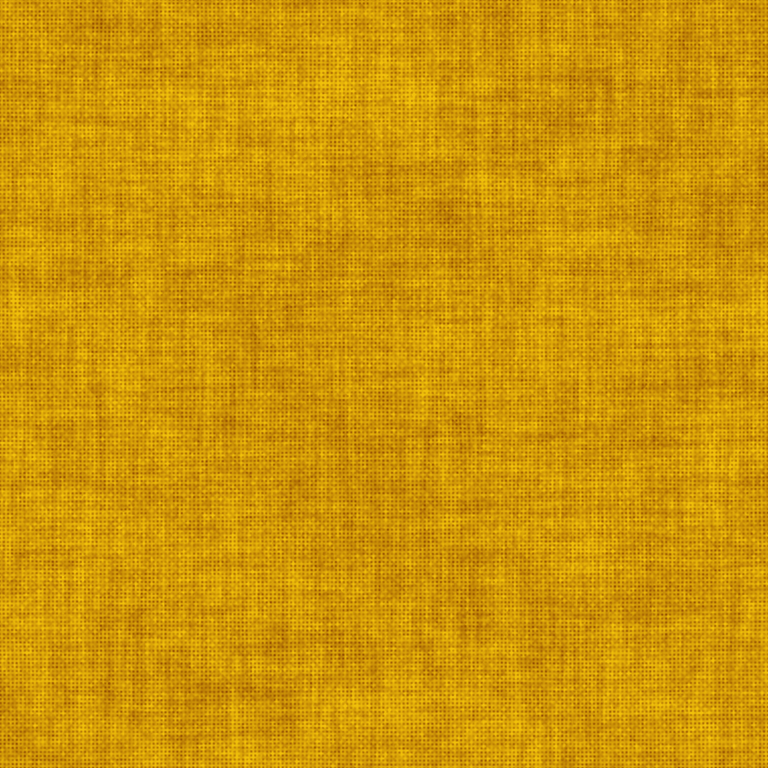
A WebGL 2 fragment shader for this texture:

```glsl
#version 300 es
precision highp float;
// Plain-woven ochre cloth with uneven dark pits, fine threads and faint mottling.

#define THREADS 190.0
#define DARK vec3(0.69, 0.44, 0.02)
#define LIGHT vec3(0.89, 0.69, 0.035)
#define BASE_TONE 0.59
#define PIT_DEPTH 0.78
#define GAP_DEPTH 0.07
#define CROSSING 0.09
#define CLOUD 0.085
#define SLUB 0.10
#define THREAD_TONE 0.19
#define GRAIN 0.24
#define WOBBLE 0.0012

uniform vec2 u_resolution;
out vec4 fragColor;

const float PI = 3.14159;

// Three random values for a cell
vec3 hash3(vec2 cell) {
    vec3 q = fract(cell.xyx * vec3(0.1031, 0.1030, 0.0973));
    q += dot(q, q.yxz + 33.33);
    return fract((q.xxy + q.yzz) * q.zyx);
}

// Smooth cellular noise: tones of nearby scattered points, from -1 to 1
float cellTone(vec2 p, float seed) {
    vec2 cell = floor(p);
    vec2 local = p - cell;
    float total = 0.0;
    float weights = 0.0;
    for (int y = -1; y <= 1; y++) {
        for (int x = -1; x <= 1; x++) {
            vec2 offset = vec2(x, y);
            vec3 rnd = hash3(cell + offset + seed);
            vec2 away = offset + rnd.xy - local;
            float weight = exp(-4.0 * dot(away, away));
            total += weight * (2.0 * rnd.z - 1.0);
            weights += weight;
        }
    }
    return total / weights;
}

// Over-and-under thread relief, centred on zero; unevenness deepens some pits
float weave(vec2 thread, float unevenness) {
    vec2 gap = 0.5 + 0.5 * cos(2.0 * PI * thread);
    float pit = gap.x * gap.y - 0.25;
    float seams = gap.x + gap.y - 1.0;
    vec2 arch = sin(PI * thread);
    return CROSSING * arch.x * arch.y - GAP_DEPTH * seams
         - PIT_DEPTH * pit * (1.0 + 0.6 * unevenness);
}

void main() {
    float side = min(u_resolution.x, u_resolution.y);
    vec2 p = gl_FragCoord.xy / side;

    // Slightly uneven thread paths
    vec2 bend = vec2(cellTone(p * vec2(20.0, 6.0), 11.0),
                     cellTone(p * vec2(6.0, 20.0), 37.0));
    vec2 thread = (p + WOBBLE * bend) * THREADS;

    // Broad dye variation, wider than tall
    float tone = BASE_TONE;
    tone += CLOUD * cellTone(p * vec2(5.0, 9.0), 53.0);
    tone += CLOUD * cellTone(p * vec2(15.0, 27.0), 71.0);

    // Slubs running along weft and warp
    tone += SLUB * cellTone(p * vec2(10.0, 70.0), 97.0);
    tone += SLUB * cellTone(p * vec2(65.0, 7.0), 113.0);

    // Tone of single threads
    tone += THREAD_TONE * cellTone(thread * vec2(0.12, 1.0), 131.0);
    tone += THREAD_TONE * cellTone(thread * vec2(1.0, 0.10), 151.0);

    // Fine detail fades where a pixel spans too much of a thread
    float detail = 1.0 - smoothstep(0.45, 0.9, THREADS / side);
    float unevenness = cellTone(thread * 0.7, 193.0);
    tone += detail * weave(thread, unevenness);
    tone += detail * GRAIN * cellTone(thread * 1.5, 173.0);

    vec3 color = mix(DARK, LIGHT, clamp(tone, -0.6, 1.25));
    fragColor = vec4(color, 1.0);
}
```
